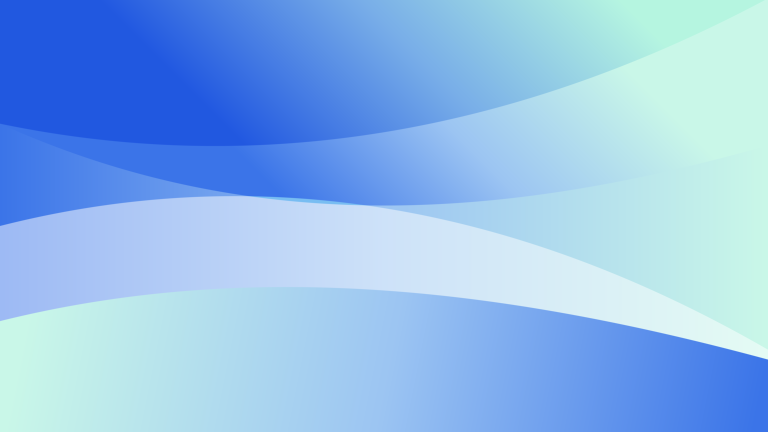
A WebGL 1 fragment shader for this background:

```glsl
precision highp float;
// Layered wave background: smooth sheets in blue, sky and mint.
// Each edge is a cubic arc around its turning point, and each sheet is
// filled by a three-stop ramp running along its own direction.

uniform vec2 u_resolution;

const float ASPECT = 16.0 / 9.0;
const vec3 DEEP_BLUE = vec3(0.13, 0.345, 0.88);
const vec3 BLUE = vec3(0.23, 0.455, 0.91);
const vec3 STEEL = vec3(0.47, 0.68, 0.91);
const vec3 SKY = vec3(0.61, 0.77, 0.95);
const vec3 AQUA = vec3(0.71, 0.96, 0.88);
const vec3 MINT = vec3(0.79, 0.97, 0.91);
const vec3 OVERLAP = vec3(0.47, 0.74, 0.95);

// Height of an arc at x, from its turning point, bend and skew.
float arc(float x, vec2 turn, float bend, float skew) {
  float d = x - turn.x;
  return turn.y + d * d * (bend + skew * d);
}

// Smooth coverage of the side where the signed distance is positive.
float cover(float dist, float softness) {
  return smoothstep(-softness, softness, dist);
}

// Three evenly spaced colour stops.
vec3 ramp(vec3 first, vec3 middle, vec3 last, float t) {
  t = clamp(t, 0.0, 1.0) * 2.0;
  return mix(mix(first, middle, min(t, 1.0)), last, max(t - 1.0, 0.0));
}

// Position of v within the range from a to b.
float progress(float a, float b, float v) {
  return (v - a) / (b - a);
}

void main() {
  vec2 uv = gl_FragCoord.xy / u_resolution;
  float softness = 0.75 / u_resolution.y;
  float diagonal = uv.x * ASPECT + uv.y - 1.0;

  // Wave edges, from top to bottom
  float topEdge = arc(uv.x, vec2(0.28, 0.662), 0.659, 0.0);
  float middleEdge = arc(uv.x, vec2(0.501, 0.5243), 0.657, -0.195);
  float paleEdge = arc(uv.x, vec2(0.306, 0.546), -0.738, 0.0);
  float bottomEdge = arc(uv.x, vec2(0.373, 0.3356), -0.515, 0.14);

  // Horizontal backdrop
  vec3 backdrop = ramp(BLUE, SKY, MINT, uv.x);
  vec3 color = backdrop;

  // Diagonal sheets in the upper half
  float aboveMiddle = cover(uv.y - middleEdge, softness);
  vec3 middleSheet = ramp(BLUE, SKY, MINT, progress(0.197, 1.296, diagonal));
  color = mix(color, middleSheet, aboveMiddle);
  vec3 topSheet = ramp(DEEP_BLUE, STEEL, AQUA, progress(0.231, 1.435, diagonal));
  color = mix(color, topSheet, cover(uv.y - topEdge, softness));

  // Pale veil, tinted where it crosses the middle sheet
  vec3 veil = mix(mix(backdrop, vec3(1.0), 0.5), OVERLAP, aboveMiddle);
  color = mix(color, veil, cover(paleEdge - uv.y, softness));

  // Bottom sheet, with a slightly slanted ramp
  float slant = uv.x + 0.1125 * (0.167 - uv.y);
  vec3 bottomSheet = ramp(MINT, SKY, BLUE, progress(0.02, 1.0, slant));
  color = mix(color, bottomSheet, cover(bottomEdge - uv.y, softness));

  gl_FragColor = vec4(color, 1.0);
}
```
